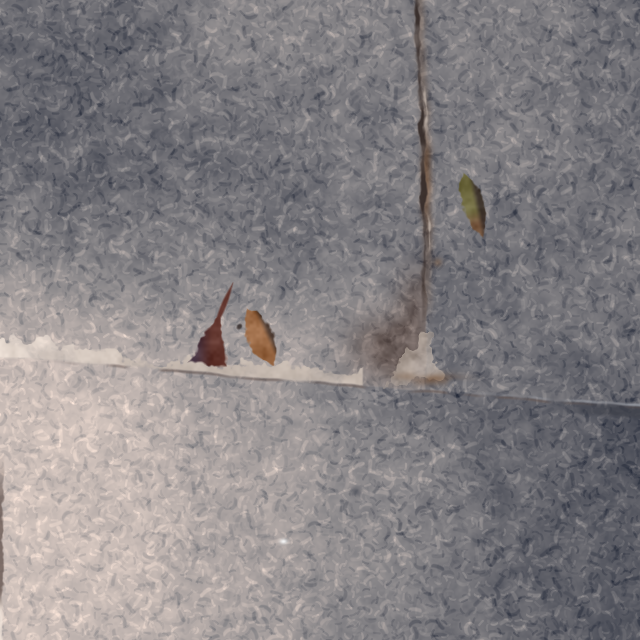
Reproduce this texture procedurally as a WebGL 2 fragment shader.

```glsl
#version 300 es
precision highp float;
uniform vec2 u_resolution;
out vec4 fragColor;

const vec3 STONE_DARK = vec3(.3, .31, .35);
const vec3 STONE_MID = vec3(.54, .53, .54);
const vec3 STONE_LIGHT = vec3(.84, .78, .75);
const vec3 PLASTER = vec3(.77, .72, .68);
const vec3 STAIN = vec3(.4, .34, .32);
const vec3 CRACK = vec3(.2, .16, .15);
const vec3 RUST = vec3(.46, .34, .25);
const vec3 RED = vec3(.37, .2, .17);
const vec3 PURPLE = vec3(.25, .18, .24);
const vec3 ORANGE = vec3(.6, .41, .27);
const vec3 GREEN = vec3(.42, .4, .24);
const float COARSE_CELLS = 56.;
const float FINE_CELLS = 98.;
const float GRAIN = .105;
const float SOFT = .0022;

vec3 col;

void paint(vec3 c, float a) { col = mix(col, c, clamp(a, 0., 1.)); }

float hash(vec2 p) { return fract(sin(dot(p, vec2(127.1, 311.7))) * 43758.5); }

float noise(vec2 p) {
  vec2 i = floor(p), f = fract(p);
  f = f * f * (3. - 2. * f);
  return mix(mix(hash(i), hash(i + vec2(1, 0)), f.x),
             mix(hash(i + vec2(0, 1)), hash(i + 1.), f.x), f.y);
}

float fbm(vec2 p) {
  return .5 * noise(p) + .3 * noise(p * 2.1 + 7.) + .2 * noise(p * 4.3 + 19.);
}

// Short bent flecks, one per cell, light or dark
float flecks(vec2 p, float cells) {
  vec2 g = p * cells, id = floor(g);
  float sum = 0.;
  for (int k = 0; k < 9; k++) {
    vec2 c = id + vec2(k % 3 - 1, k / 3 - 1);
    vec2 d = g - c - vec2(hash(c), hash(c + 31.7));
    float a = 6.2832 * hash(c + 57.3);
    d = mat2(cos(a), -sin(a), sin(a), cos(a)) * d;
    d.y += (hash(c + 83.1) - .5) * 1.6 * d.x * d.x;
    float dist = length(vec2(max(abs(d.x) - .42, 0.), d.y));
    sum += smoothstep(.26, .07, dist) * (2. * hash(c + 12.9) - 1.);
  }
  return sum;
}

float gauss(float x, float s) { return exp(-x * x / (s * s)); }
float blob(vec2 p, float x, float y, float rx, float ry) {
  return gauss(p.x - x, rx) * gauss(p.y - y, ry);
}
float inside(float d) { return smoothstep(SOFT, -SOFT, d); }
float band(float x, float lo, float hi, float s) {
  return smoothstep(lo - s, lo + s, x) * smoothstep(hi + s, hi - s, x);
}

// Signed distance to the line a-b, positive on its left
float edge(vec2 p, vec2 a, vec2 b) {
  vec2 d = normalize(b - a);
  return dot(p - a, vec2(-d.y, d.x));
}

// Pointed leaf: distance, side (-1 to 1), position along a-b
vec3 leaf(vec2 p, vec2 a, vec2 b, float width) {
  vec2 d = b - a;
  float t = clamp(dot(p - a, d) / dot(d, d), 0., 1.);
  return vec3(length(p - a - d * t) - width * sin(3.1416 * t), edge(p, a, b) / width, t);
}

void main() {
  vec2 p = gl_FragCoord.xy / u_resolution;
  float rough = fbm(p * 45.) - .5;
  float wear = smoothstep(.25, .7, noise(p * 38. + 5.));
  float h = p.y - .443 + .08 * p.x - .004 * (noise(p.xx * 22.) - .5);
  float rise = max(p.y - .65, 0.);
  float v = p.x - .665 + .11 * rise * rise - .005 * (noise(p.yy * 34.) - .5);

  // Light on the three slabs
  float upper = .46 + .1 * blob(p, .42, .99, .17, .14) - .08 * blob(p, .13, .86, .18, .15)
    + (.27 - .23 * p.x) * gauss(max(h, 0.), .15);
  float right = .445 + .06 * blob(p, .84, .95, .2, .16) - .03 * smoothstep(.8, 1., p.x);
  float lower = mix(.84, .36, smoothstep(-.1, 1.05, p.x)) - .05 * gauss(h, .06);
  float light = mix(lower, mix(upper, right, inside(-v)), inside(-h));
  light += .13 * (fbm(p * 9.) - .5) + .16 * rough;
  float grain = flecks(p, COARSE_CELLS) + .8 * flecks(p + 3.7, FINE_CELLS);
  light += GRAIN * grain;
  col = light < .54 ? mix(STONE_DARK, STONE_MID, (light - .3) / .24)
                    : mix(STONE_MID, STONE_LIGHT, (light - .54) / .3);

  // Damp stain in the corner
  float stain = blob(p, .615, .455, .06, .05) + .6 * blob(p, .65, .53, .03, .05);
  paint(STAIN + .3 * rough + .04 * grain, min(stain, .8) * inside(-h) * inside(v));

  // Horizontal joint: plaster strip, ledge and shadow
  float thick = .021 + .01 * smoothstep(.17, 0., p.x) - .01 * gauss(p.x - .25, .06);
  float strip = band(h, 0., thick + .045 * rough, .003) * smoothstep(.569, .565, p.x);
  paint(PLASTER + .13 * smoothstep(.3, 0., p.x) + .15 * rough, strip * (.65 + .3 * wear));
  paint(STAIN, .6 * wear * band(h, -.004, 0., SOFT) * smoothstep(0., .25, p.x));
  float ledge = band(h, 0., .004, SOFT) * smoothstep(.7, .74, p.x);
  paint(vec3(.57, .58, .61), ledge * (.45 * wear + .5 * smoothstep(.87, .92, p.x)));
  paint(STONE_DARK * .85, .7 * band(h, -.018, -.001, .004) * smoothstep(.85, .97, p.x));

  // Vertical joint: rust, crack and pale filler
  float above = smoothstep(.48, .56, p.y);
  paint(RUST + .3 * rough, above * gauss(v - .002, .008) * (.3 + .5 * gauss(p.y - .72, .07)));
  paint(CRACK, above * (.5 + .4 * wear) * inside(abs(v + .003) - .003 - .008 * rough));
  float filler = band(p.y, .8, .86, .012) + band(p.y, .61, .66, .012);
  paint(PLASTER, .75 * filler * inside(abs(v - .004) - .002 - .008 * rough));
  float wedge = max(edge(p, vec2(.612, .406), vec2(.66, .48)), edge(p, vec2(.668, .48), vec2(.7, .402)));
  wedge = max(max(wedge, .402 - p.y), p.y - .478) + .05 * rough;
  paint(PLASTER - .05 + .3 * rough, (.55 + .3 * wear) * inside(wedge));
  paint(RUST, .8 * wear * blob(p, .66, .408, .05, .009) + .5 * blob(p, .684, .59, .007, .007));

  // Left border joint
  vec3 border = mix(PLASTER + .18, STAIN, smoothstep(.04, .08, p.y));
  paint(border, .8 * inside(p.x - .005 - .01 * rough) * smoothstep(.3, .2, p.y));

  // Red leaf and stem
  vec2 a = vec2(.293, .434), b = vec2(.346, .518), c = vec2(.352, .43);
  float red = max(max(edge(p, a, b), edge(p, b, c)), edge(p, c, a)) + .015 * rough;
  float stem = leaf(p, vec2(.334, .485), vec2(.364, .558), .004).x;
  paint(mix(PURPLE, RED, smoothstep(.3, .335, p.x)) + .2 * rough, inside(min(red, stem)));

  // Orange leaf with dark rim and bud
  vec3 l = leaf(p, vec2(.386, .518), vec2(.427, .43), .022);
  paint(mix(ORANGE, CRACK, .8 * smoothstep(.3, .8, l.y)) + .25 * rough, inside(l.x + .015 * rough));
  paint(CRACK, .8 * inside(length(p - vec2(.374, .49)) - .005 + .012 * rough));

  // Green leaf browning at its tip
  l = leaf(p, vec2(.724, .732), vec2(.755, .628), .018);
  vec3 tip = mix(GREEN, RUST, smoothstep(.55, .8, l.z));
  paint(mix(tip, CRACK, .85 * smoothstep(.2, .8, l.y + .4 * l.z)) + .25 * rough, inside(l.x + .015 * rough));

  // Stray specks
  paint(vec3(.95), blob(p, .443, .154, .006, .004));
  paint(STONE_DARK, .7 * (blob(p, .78, .232, .01, .01) + blob(p, .556, .232, .008, .008)));
  fragColor = vec4(clamp(col, 0., 1.), 1.);
}
```
